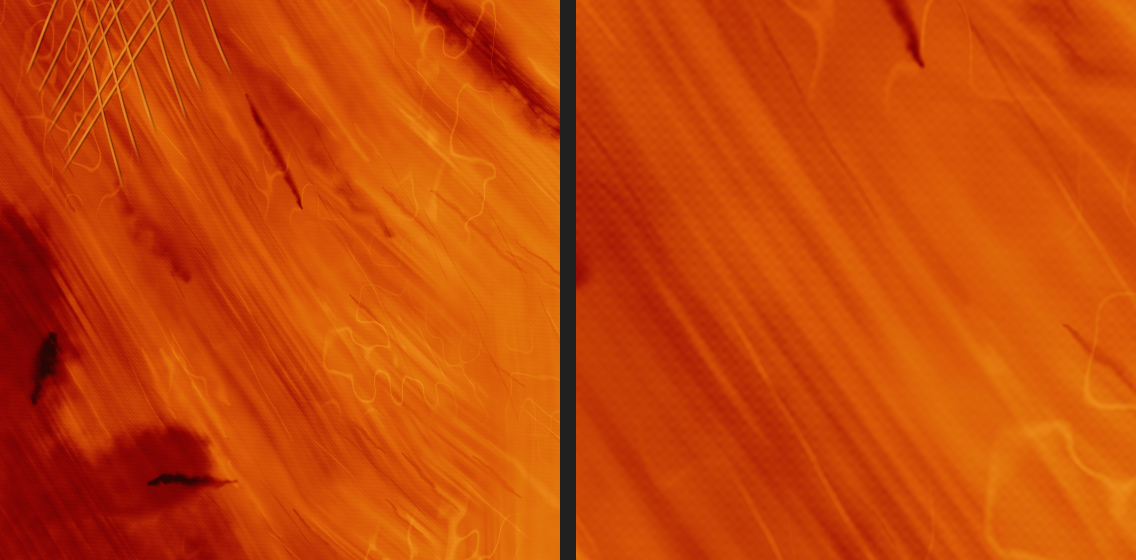
Left: the whole. Right: its middle third, enlarged.
This background is drawn by a three.js fragment shader. Its source:

```glsl
// Brushed orange and red paint on canvas: a scalar tone field is built from
// gradients, stretched bristle noise, ragged strokes, hairs and red pools,
// then coloured through a ramp and overlaid with thin scratches and weave.
#define BRISTLE 3.2
#define MOTTLE 1.5
#define STROKES 56
#define STROKE_DEPTH 0.9
#define HAIR_WIDTH 0.0026
#define HAIR_DEPTH 0.9
#define SCRATCHES 6
#define SCRATCH_WIDTH 0.0036
#define WEAVE_THREADS 140.0
#define WEAVE_DEPTH 0.1
#define POOL_TONE 0.75

varying vec2 vUv;

float sat(float x) { return clamp(x, 0.0, 1.0); }

float hash(vec2 p) {
  p = fract(p * vec2(0.1031, 0.1137));
  p += dot(p, p.yx + 33.33);
  return fract((p.x + p.y) * p.x * 7.31);
}

float noise(vec2 p) {
  vec2 i = floor(p), f = fract(p);
  f = f * f * (3.0 - 2.0 * f);
  return mix(mix(hash(i), hash(i + vec2(1, 0)), f.x),
             mix(hash(i + vec2(0, 1)), hash(i + vec2(1, 1)), f.x), f.y);
}

float fbm(vec2 p) {
  float sum = 0.0, amp = 0.5;
  for (int i = 0; i < 4; i++) {
    sum += amp * noise(p);
    p = mat2(1.6, 1.2, -1.2, 1.6) * p + 5.3;
    amp *= 0.5;
  }
  return sum;
}

// x: distance to the segment, y: position along it
vec2 segment(vec2 p, vec2 a, vec2 b) {
  vec2 d = b - a;
  float h = sat(dot(p - a, d) / dot(d, d));
  return vec2(length(p - a - d * h), h);
}

// Soft stroke, thin at both ends
float stroke(vec2 p, vec2 a, vec2 b, float width) {
  vec2 s = segment(p, a, b);
  return 1.0 - smoothstep(0.0, width * (0.3 + 2.8 * s.y * (1.0 - s.y)), s.x);
}

// Line of even width that fades out at both ends
float hair(vec2 p, vec2 a, vec2 b, float width) {
  vec2 s = segment(p, a, b);
  return (1.0 - smoothstep(0.2 * width, width, s.x)) * sat(8.0 * s.y * (1.0 - s.y));
}

float pool(vec2 p, vec2 a, vec2 b, float radius, float soft) {
  return 1.0 - smoothstep(radius - soft, radius + soft, segment(p, a, b).x);
}

// Noise drawn out along a direction, centred on zero, with sparse fine ridges
float bristle(vec2 p, vec2 dir) {
  vec2 q = vec2(dot(p, dir), dot(p, vec2(-dir.y, dir.x)));
  q.y += 0.025 * noise(p * 4.0);
  float fine = noise(q * vec2(6.0, 170.0) + 83.0) - 0.5;
  float patchy = smoothstep(0.4, 0.75, noise(q * vec2(3.0, 11.0) + 61.0));
  return 0.48 * noise(q * vec2(2.5, 15.0) + 20.0) + 0.3 * noise(q * vec2(4.0, 52.0) + 47.0)
       - 0.39 + fine * (0.12 + 0.35 * patchy);
}

vec3 ramp(float t) {
  vec3 c = mix(vec3(0.16, 0.02, 0.01), vec3(0.42, 0.01, 0.01), sat(t + 1.0));
  c = mix(c, vec3(0.55, 0.02, 0.01), sat(t));
  c = mix(c, vec3(0.67, 0.11, 0.02), sat(t - 1.0));
  c = mix(c, vec3(0.77, 0.24, 0.02), sat(t - 2.0));
  c = mix(c, vec3(0.85, 0.34, 0.03), sat(t - 3.0));
  c = mix(c, vec3(0.88, 0.44, 0.04), sat(t - 4.0));
  return mix(c, vec3(0.95, 0.60, 0.14), sat(0.5 * t - 2.5));
}

void main() {
  vec2 p = vUv;
  float cloud = fbm(p * 5.0 + 11.0) - 0.47, rough = fbm(p * 38.0) - 0.47;

  // Brush directions: steep left, slanted right, upright at the lower right
  float slant = smoothstep(-0.15, 0.15, p.x - 0.62 + 0.7 * cloud);
  float upright = smoothstep(0.78, 0.92, p.x + 0.3 * cloud) * smoothstep(0.6, 0.42, p.y);
  float grain = mix(bristle(p, vec2(0.54, -0.84)), bristle(p, vec2(0.74, -0.67)), slant);
  grain = mix(grain, 0.6 * bristle(p, vec2(0.03, -1.0)), upright);

  // Broad light from left to right
  float tone = 2.9 + 1.8 * smoothstep(0.2, 0.95, p.x);
  tone -= 0.7 * smoothstep(0.35, 0.0, p.y) * smoothstep(1.0, 0.5, p.x);
  tone += BRISTLE * grain + MOTTLE * cloud + 0.5 * rough;

  // Curled ridges of thick paint in patches
  float curl = abs(noise(p * vec2(34.0, 20.0) + 3.0 * cloud) - 0.5);
  tone += 1.1 * smoothstep(0.07, 0.0, curl) * smoothstep(0.55, 0.8, noise(p * 6.0 + 4.0));

  // Scattered strokes and hairs, mostly dark on the left and light on the right
  for (int i = 0; i < STROKES; i++) {
    float k = float(i) + 1.0;
    vec2 a = vec2(hash(vec2(k, 3.7)), hash(vec2(k, 19.1)));
    float r = hash(vec2(k, 41.3)), s = hash(vec2(k, 67.9));
    float angle = mix(1.1, 0.72, a.x) + 0.25 * (s - 0.5);
    vec2 b = a + (0.05 + 0.24 * r) * vec2(cos(angle), -sin(angle));
    float side = s < 0.7 - 0.4 * a.x ? -1.0 : 0.7;
    float body = stroke(p + 0.012 * (cloud + rough), a, b, 0.006 + 0.022 * s * r);
    tone += side * STROKE_DEPTH * body * clamp(0.7 + 4.0 * grain, 0.0, 1.4);
    vec2 h = fract(a.yx + 0.37);
    tone -= side * HAIR_DEPTH * hair(p + 0.02 * cloud, h, h + b - a, HAIR_WIDTH) * (0.6 + rough);
  }

  // Red band and ragged dark accents
  float ragged = clamp(0.8 + 3.0 * grain + 1.5 * rough, 0.0, 1.4);
  vec2 w = p + 0.05 * cloud + 0.015 * rough;
  tone -= 3.3 * ragged * stroke(w, vec2(0.67, 1.07), vec2(1.1, 0.70), 0.075);
  tone -= 3.4 * ragged * stroke(p + 0.01 * rough, vec2(0.44, 0.83), vec2(0.54, 0.63), 0.015);
  tone -= 1.8 * ragged * stroke(w, vec2(0.22, 0.68), vec2(0.33, 0.50), 0.045);
  tone -= 1.4 * ragged * stroke(w, vec2(0.38, 0.94), vec2(0.70, 0.58), 0.03);

  // Dark red pools at the lower left
  w = p + 0.16 * vec2(cloud, fbm(p * 7.0 + 31.0) - 0.47) + 0.06 * grain + 0.03 * rough;
  float red = pool(w, vec2(0.0, 0.49), vec2(0.03, 0.1), 0.1, 0.04);
  red = max(red, pool(w, vec2(0.05, 0.13), vec2(0.35, 0.19), 0.07, 0.03));
  red = max(red, 0.85 * pool(w, vec2(0.0, 0.02), vec2(0.26, -0.03), 0.14, 0.07));
  tone = mix(tone, POOL_TONE + 1.4 * grain + 1.8 * cloud + rough, red);
  w = p + 0.04 * cloud + 0.03 * rough;
  tone -= 1.6 * stroke(w, vec2(0.09, 0.40), vec2(0.07, 0.29), 0.035);
  tone -= 1.8 * stroke(w, vec2(0.27, 0.14), vec2(0.43, 0.15), 0.022);

  // Canvas weave
  vec2 thread = sin(6.2832 * WEAVE_THREADS * (p + 0.06 * vec2(-p.y, p.x)));
  tone += WEAVE_DEPTH * (thread.x + 0.5) * thread.y * (0.5 + noise(p * 9.0));
  vec3 color = ramp(tone);

  // Crossed scratches with a shaded side
  vec2 bent = p + 0.012 * (noise(p * 9.0) - 0.5), q = bent - vec2(0.003, -0.001);
  float cut = 0.0, shade = 0.0, width = SCRATCH_WIDTH;
  for (int i = 0; i < SCRATCHES; i++) {
    float k = float(i), j = 0.03 * (hash(vec2(k, 8.3)) - 0.5);
    vec2 a = vec2(0.12 + 0.042 * k + j, 1.03), b = a - vec2(0.07 + 0.03 * k, 0.17 + 0.035 * k);
    vec2 c = vec2(0.115 + 0.045 * k - j, 1.03), d = c + vec2(0.1 - 0.006 * k, -0.36 + 0.04 * k + j);
    cut = max(cut, max(hair(bent, a, b, width), hair(bent, c, d, width)));
    shade = max(shade, max(hair(q, a, b, width), hair(q, c, d, width)));
  }
  color *= 1.0 - 0.3 * shade;
  color = mix(color, vec3(0.90, 0.53, 0.14), cut * (0.6 + 0.4 * noise(p * 25.0)));
  gl_FragColor = vec4(color, 1.0);
}
```
